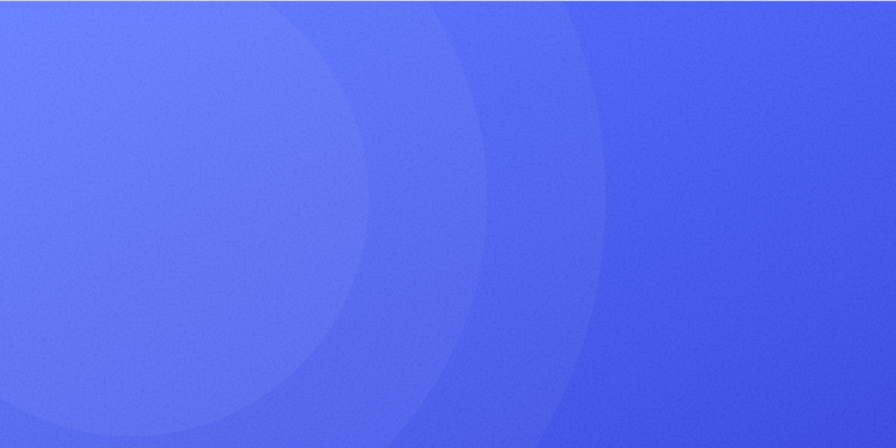
Reproduce this background procedurally as a Shadertoy shader.

```glsl
// Three concentric translucent discs over a grainy blue diagonal gradient.

// Lengths are in canvas heights, origin at the lower left.
const vec3 LIGHT_BLUE = vec3(0.350, 0.452, 1.000);
const vec3 DEEP_BLUE = vec3(0.245, 0.310, 0.880);
const vec3 EDGE_COLOR = vec3(0.780, 0.805, 0.970);

const vec2 DISC_CENTER = vec2(0.292, 0.557);
const float INNER_RADIUS = 0.531;
const float RADIUS_STEP = 0.2645;
const int DISC_COUNT = 3;
const float DISC_OPACITY = 0.038;

const float EDGE_WIDTH = 0.0026;
const float GRAIN_SCALE = 150.0;
const float GRAIN_STRENGTH = 0.035;
const float GRAIN_MEAN = 0.45;

vec2 hash22(vec2 p) {
    vec3 q = fract(p.xyx * vec3(0.1031, 0.1030, 0.0973));
    q += dot(q, q.yzx + 33.33);
    return fract((q.xx + q.yz) * q.zy);
}

// Cellular noise: distance to the nearest scattered point.
float cellular(vec2 p) {
    vec2 cell = floor(p);
    vec2 local = fract(p);
    float nearest = 2.0;
    for (int y = -1; y <= 1; y++) {
        for (int x = -1; x <= 1; x++) {
            vec2 offset = vec2(x, y);
            vec2 delta = offset + hash22(cell + offset) - local;
            nearest = min(nearest, dot(delta, delta));
        }
    }
    return sqrt(nearest);
}

void mainImage(out vec4 fragColor, in vec2 fragCoord) {
    vec2 p = fragCoord / iResolution.y;
    vec2 uv = fragCoord / iResolution.xy;
    float pixel = 1.0 / iResolution.y;

    // Corner-to-corner gradient, light at the upper left
    float shade = 0.5 * (uv.x + 1.0 - uv.y);
    vec3 color = mix(LIGHT_BLUE, DEEP_BLUE, shade);

    // Stacked white discs
    float centerDistance = length(p - DISC_CENTER);
    for (int i = 0; i < DISC_COUNT; i++) {
        float radius = INNER_RADIUS + RADIUS_STEP * float(i);
        float coverage = clamp(0.5 - (centerDistance - radius) / pixel, 0.0, 1.0);
        color = mix(color, vec3(1.0), DISC_OPACITY * coverage);
    }

    // Fine paper grain
    color += GRAIN_STRENGTH * (GRAIN_MEAN - cellular(p * GRAIN_SCALE));

    // Pale hairline along the top
    float edge = clamp((p.y + 0.5 * pixel - 1.0 + EDGE_WIDTH) / pixel, 0.0, 1.0);
    color = mix(color, EDGE_COLOR, edge);

    fragColor = vec4(color, 1.0);
}
```
